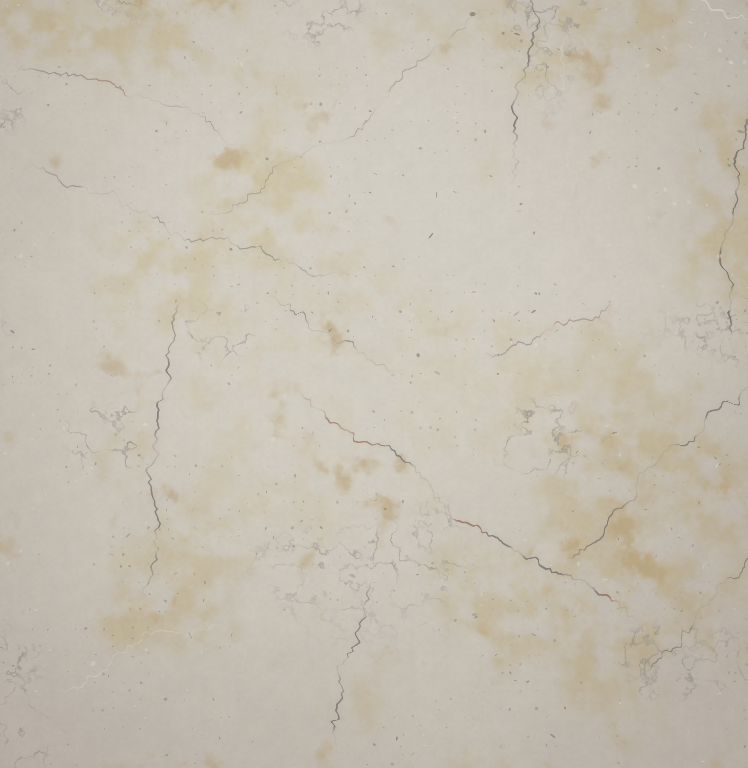
Reproduce this texture procedurally as a Shadertoy shader.

```glsl
// Polished cream limestone slab with ochre stains, hairline cracks, pits and flecks.

float hash(vec2 p) {
    return fract(sin(dot(p, vec2(127.1, 311.7))) * 43758.5453);
}

float noise(vec2 p) {
    vec2 i = floor(p), f = fract(p);
    f = f * f * (3.0 - 2.0 * f);
    return mix(mix(hash(i), hash(i + vec2(1, 0)), f.x),
               mix(hash(i + vec2(0, 1)), hash(i + vec2(1, 1)), f.x), f.y);
}

float fbm(vec2 p) {
    float sum = 0.0, amp = 0.5;
    for (int i = 0; i < 5; i++) {
        sum += amp * noise(p);
        p = mat2(0.8, 0.6, -0.6, 0.8) * p * 2.03 + 7.3;
        amp *= 0.5;
    }
    return sum;
}

// Coverage of sparse, randomly turned oval flecks, one per grid cell at most
float flecks(vec2 p, float scale, float density, float stretch, float seed, float px) {
    vec2 cell = floor(p * scale), id = cell + seed;
    vec2 centre = 0.3 + 0.4 * vec2(hash(id + 1.7), hash(id + 4.3));
    vec2 q = fract(p * scale) - centre;
    float turn = 6.283 * hash(id + 8.1);
    q = mat2(cos(turn), sin(turn), -sin(turn), cos(turn)) * q;
    q.y *= 1.0 + stretch * hash(id + 2.9);
    float radius = mix(0.04, 0.18, pow(hash(id + 6.6), 2.0));
    float soft = px * scale;
    float shape = 1.0 - smoothstep(radius - 0.6 * soft, radius + 0.9 * soft, length(q));
    float present = step(hash(id), density * smoothstep(0.3, 0.8, noise(cell * 0.16 + seed)));
    return shape * present * mix(0.25, 1.0, hash(id + 3.2));
}

// Wandering hairline cracks in falling, rising and upright directions
vec3 addCracks(vec3 col, vec2 p, float px) {
    for (int i = 0; i < 16; i++) {
        float k = float(i);
        float r = hash(vec2(k, 3.1)), depth = hash(vec2(k, 9.4));
        vec2 centre = fract(vec2(0.17, 0.86) + k * vec2(0.7549, 0.5698));
        float angle = -0.45 + 0.95 * mod(k, 3.0) + 0.5 * (r - 0.5);
        vec2 dir = vec2(cos(angle), sin(angle)), q = p - centre;
        float along = dot(q, dir);
        float across = dot(q, vec2(-dir.y, dir.x));
        across += 0.10 * (fbm(vec2(along * 6.0, k * 9.0)) - 0.5);
        across += 0.009 * (noise(vec2(along * 90.0, k * 5.0)) - 0.5);
        across += 0.005 * (noise(vec2(along * 210.0, k * 7.0)) - 0.5);
        across = abs(across);

        float halfLength = 0.08 + 0.22 * r;
        float fade = 1.0 - smoothstep(0.65, 1.0, abs(along) / halfLength);
        fade *= mix(0.2, 1.0, smoothstep(0.25, 0.6, noise(vec2(along * 40.0, k * 3.0))));
        float width = 0.0007 * depth * noise(vec2(along * 60.0, k));
        float line = 1.0 - smoothstep(width, width + 1.2 * px, across);
        float halo = 0.08 * exp(-across / 0.005);

        vec3 tint = mix(vec3(0.42, 0.39, 0.38), vec3(0.56, 0.39, 0.31),
                        smoothstep(0.72, 0.84, noise(p * 7.0 + k)));
        tint = mod(k, 5.0) > 3.5 ? vec3(0.87, 0.85, 0.81) : tint;
        col = mix(col, tint, fade * mix(0.25, 0.75, depth) * max(line, halo));
    }
    return col;
}

void mainImage(out vec4 fragColor, in vec2 fragCoord) {
    float px = 1.0 / iResolution.y;
    vec2 p = fragCoord * px;

    // Cream ground, brightest above the middle and darker towards the edges
    float falloff = length((p - vec2(0.45, 0.6)) * vec2(1.0, 0.9));
    falloff += 0.16 * (fbm(p * 3.0 + 20.0) - 0.5);
    vec3 col = mix(vec3(0.822, 0.803, 0.760), vec3(0.700, 0.666, 0.626),
                   smoothstep(0.12, 0.85, falloff));

    // Ochre stains: ragged faint washes around a calm middle, with a few small hearts
    float calm = smoothstep(0.08, 0.36, length(p - vec2(0.47, 0.46)));
    float wash = smoothstep(0.44, 0.66, fbm(p * 6.5 + 3.7)) * mix(0.25, 1.0, calm);
    float mottle = fbm(p * 38.0 + 11.0);
    float stain = wash * smoothstep(0.25, 0.7, mottle);
    col *= mix(vec3(1.0), vec3(0.975, 0.945, 0.85), stain);
    float heart = smoothstep(0.62, 0.78, fbm(p * 14.0 + 41.0)) * smoothstep(0.4, 0.65, mottle);
    col = mix(col, vec3(0.70, 0.59, 0.41), 0.45 * heart);

    // Broken grey outlines of fossil clusters
    float cluster = smoothstep(0.68, 0.8, noise(p * 7.0 + 63.0));
    float outline = 1.0 - smoothstep(0.0, 0.045, abs(fbm(p * 40.0 + 5.0) - 0.5));
    col = mix(col, vec3(0.53, 0.51, 0.50), 0.6 * cluster * outline * noise(p * 80.0));

    col = addCracks(col, p, px);

    // Dark pits and pale chips
    vec3 pit = vec3(0.45, 0.42, 0.38);
    col = mix(col, pit, 0.5 * flecks(p, 85.0, 0.32, 1.5, 13.0, px));
    col = mix(col, pit, 0.6 * flecks(p, 38.0, 0.16, 4.0, 57.0, px));
    col = mix(col, vec3(0.88, 0.87, 0.84), 0.5 * flecks(p, 55.0, 0.25, 4.0, 91.0, px));

    // Faint surface grain
    col += 0.014 * (noise(p * 260.0) - 0.5) + 0.022 * (fbm(p * 60.0) - 0.5);

    fragColor = vec4(col, 1.0);
}
```
